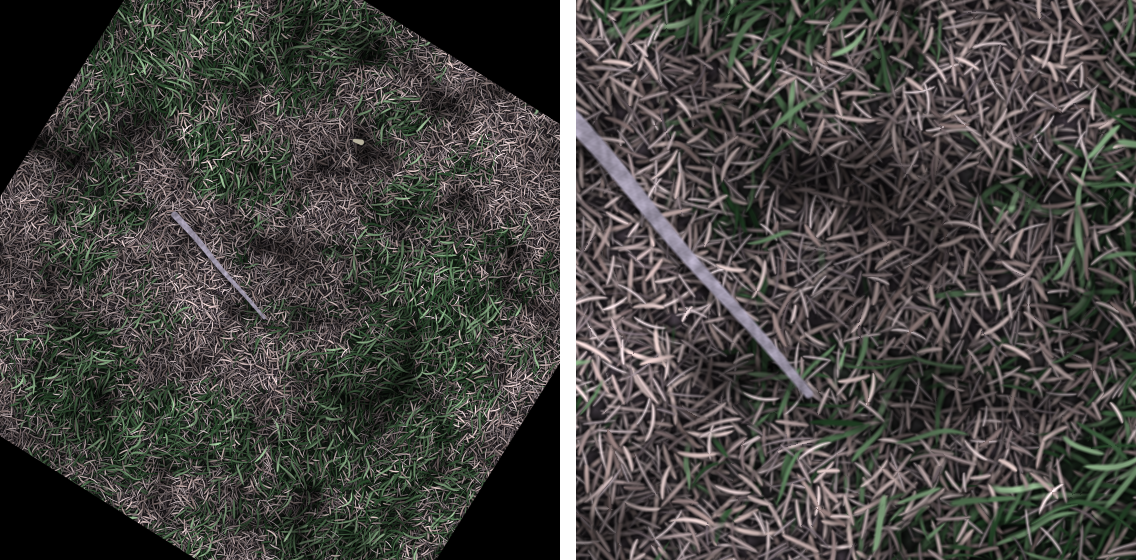
Left: the whole. Right: its middle third, enlarged.
This texture is drawn by a Shadertoy shader. Its source:

```glsl
// Patchy lawn seen from above: dry straw, green tufts and a bare twig on a tilted square.

const float TILT = 0.562;
const float HALF_SIDE = 0.502;
const float SOFTNESS = 0.0012;
const int LAYERS = 11;

const vec3 SOIL = vec3(0.15, 0.13, 0.15);
const vec3 DEEP_GREEN = vec3(0.06, 0.10, 0.065);
const vec3 STRAW_DARK = vec3(0.29, 0.255, 0.285);
const vec3 STRAW_PALE = vec3(0.78, 0.73, 0.75);
const vec3 STRAW_WARM = vec3(0.62, 0.51, 0.46);
const vec3 GRASS_DARK = vec3(0.10, 0.20, 0.11);
const vec3 GRASS_PALE = vec3(0.55, 0.66, 0.53);
const vec3 TWIG = vec3(0.66, 0.63, 0.71);

vec3 hash3(vec2 p) {
    vec3 q = fract(p.xyx * vec3(0.1031, 0.1030, 0.0973));
    q += dot(q, q.yxz + 33.33);
    return fract((q.xxy + q.yzz) * q.zyx);
}

mat2 rotation(float a) {
    float c = cos(a), s = sin(a);
    return mat2(c, -s, s, c);
}

// Distance to the nearest scattered site
float cellular(vec2 p) {
    vec2 cell = floor(p);
    float nearest = 2.0;
    for (int y = -1; y <= 1; y++)
    for (int x = -1; x <= 1; x++) {
        vec2 g = cell + vec2(x, y);
        nearest = min(nearest, length(g + hash3(g + 71.0).xy - p));
    }
    return nearest;
}

// Layered sines, roughly -1 to 1
float waves(vec2 p) {
    float sum = 0.0, amp = 0.5;
    for (int i = 0; i < 4; i++) {
        sum += amp * sin(p.x + 1.7 * sin(p.y)) * cos(p.y * 1.1 + float(i));
        p = rotation(1.1) * p * 1.8 + 2.3;
        amp *= 0.6;
    }
    return sum;
}

float spot(vec2 p, vec2 center, float radius) {
    vec2 d = (p - center) / radius;
    return exp(-dot(d, d));
}

// Share of living grass: broad areas broken up by tufts of two sizes
float greenness(vec2 p) {
    float area = spot(p, vec2(0.26, 0.88), 0.17) + spot(p, vec2(0.56, 0.93), 0.14)
               + spot(p, vec2(0.78, 0.47), 0.17) + spot(p, vec2(0.62, 0.14), 0.28)
               + spot(p, vec2(0.16, 0.28), 0.19) + 0.7 * spot(p, vec2(0.44, 0.68), 0.09)
               + 0.6 * spot(p, vec2(0.19, 0.60), 0.10) + 0.5 * spot(p, vec2(0.78, 0.76), 0.12);
    vec2 warp = 0.016 * vec2(waves(p * 31.0), waves(p.yx * 27.0 + 4.0));
    float tufts = 1.0 - 0.65 * cellular((p + warp) * 8.5) - 0.35 * cellular((p - warp) * 19.0);
    return smoothstep(0.48, 0.98, 0.56 * min(area, 1.0) + 0.68 * tufts + 0.16 * waves(p * 22.0));
}

// Broad light: dark hollows between paler mounds
float groundLight(vec2 p) {
    vec2 warp = 0.02 * vec2(waves(p * 25.0 + 9.0), waves(p.yx * 23.0));
    float hollow = smoothstep(0.45, 0.85, cellular((p + warp) * 11.0 + 3.0));
    return max(1.08 + 0.42 * waves(p * 13.0 + 5.0) + 0.22 * waves(p * 45.0) - 0.5 * hollow, 0.25);
}

// One layer of curved, tapered blades: x cover, y shadow, z tone, w tint
vec4 blades(vec2 p, float cellSize, float halfWidth, float bend, float flow, float spread, float density, float seed) {
    p = rotation(seed) * p / cellSize + seed * 17.0;
    vec2 cell = floor(p);
    vec4 result = vec4(0.0);
    float soft = SOFTNESS / cellSize;
    for (int y = -1; y <= 1; y++)
    for (int x = -1; x <= 1; x++) {
        vec2 g = cell + vec2(x, y);
        vec3 place = hash3(g + seed * 13.0);
        vec3 look = hash3(g + seed * 29.0 + 157.0);
        float angle = flow + seed + (place.z - 0.5) * spread;
        vec2 q = rotation(-angle) * (p - g - place.xy);
        float t = q.x / mix(0.45, 0.98, look.x);
        float width = halfWidth / cellSize * mix(0.6, 1.4, look.z);
        float d = abs(q.y + (look.y - 0.5) * bend * q.x * q.x) - width * (1.0 - t * t * t * t);
        float present = smoothstep(-0.08, 0.08, density - fract(look.x * 7.3 + place.x));
        present *= 1.0 - smoothstep(0.8, 1.0, abs(t));
        float cover = present * smoothstep(soft, -soft, d);
        float shadow = present * smoothstep(width * 2.5 + soft, 0.0, d);
        result.y = max(result.y, shadow);
        if (cover > result.x) result.xzw = vec3(cover, look.y, look.z);
    }
    return result;
}

vec3 addBlades(vec3 col, vec4 b, vec3 bladeColor) {
    return mix(col * (1.0 - 0.28 * b.y), bladeColor, b.x);
}

// Tapered stroke from a to b
float stroke(vec2 p, vec2 a, vec2 b, float startWidth, float endWidth) {
    vec2 ab = b - a;
    float t = clamp(dot(p - a, ab) / dot(ab, ab), 0.0, 1.0);
    float d = length(p - a - ab * t) - mix(startWidth, endWidth, t);
    return smoothstep(SOFTNESS, -SOFTNESS, d);
}

void mainImage(out vec4 fragColor, in vec2 fragCoord) {
    vec2 uv = fragCoord / iResolution.xy;
    vec2 side = abs(rotation(-TILT) * (uv - 0.5));
    float edge = max(side.x, side.y) - HALF_SIDE;
    float green = greenness(uv);
    float flow = 2.3 + 1.2 * waves(uv * 12.0 + 1.0) - 1.2 * spot(uv, vec2(0.2, 0.85), 0.2);
    vec3 col = mix(SOIL, DEEP_GREEN, green) * (0.6 + cellular(uv * 110.0));

    // Straw and grass of mixed lengths pile up, lighter towards the top
    for (int i = 0; i < LAYERS; i++) {
        float light = mix(0.6, 1.13, float(i) / float(LAYERS - 1));
        float seed = float(i) + 1.37;
        float size = mix(0.75, 1.35, fract(seed * 0.618));
        vec4 straw = blades(uv, 0.018 * size, 0.0010, 0.5, 0.0, 6.28, 0.97 - 0.72 * green, seed);
        vec3 strawColor = mix(mix(STRAW_DARK, STRAW_PALE, straw.z), STRAW_WARM, 0.45 * straw.w);
        col = addBlades(col, straw, strawColor * light);

        vec4 grass = blades(uv, 0.034 * size, 0.0014, 0.6, flow, 1.9, green * 1.1 - 0.03, seed + 40.0);
        vec3 grassColor = mix(GRASS_DARK, GRASS_PALE, grass.z * mix(0.4, 1.0, grass.w));
        col = addBlades(col, grass, grassColor * light);
    }
    col *= groundLight(uv);

    // Bare twig, with its shadow, and a pale chip
    vec2 tip = vec2(0.312, 0.617), tail = vec2(0.471, 0.433);
    vec2 bent = uv + 0.0008 * vec2(sin(uv.x * 50.0), sin(uv.y * 63.0));
    col *= 1.0 - 0.4 * stroke(bent + vec2(0.003, 0.004), tip, tail, 0.006, 0.003);
    float grain = 0.92 + 0.25 * waves(uv * 190.0);
    col = mix(col, TWIG * grain, stroke(bent, tip, tail, 0.006, 0.0026));
    col = mix(col, vec3(0.72, 0.70, 0.62), stroke(uv, vec2(0.633, 0.749), vec2(0.645, 0.746), 0.003, 0.005));

    col *= smoothstep(SOFTNESS, -SOFTNESS, edge);
    fragColor = vec4(col, 1.0);
}
```
